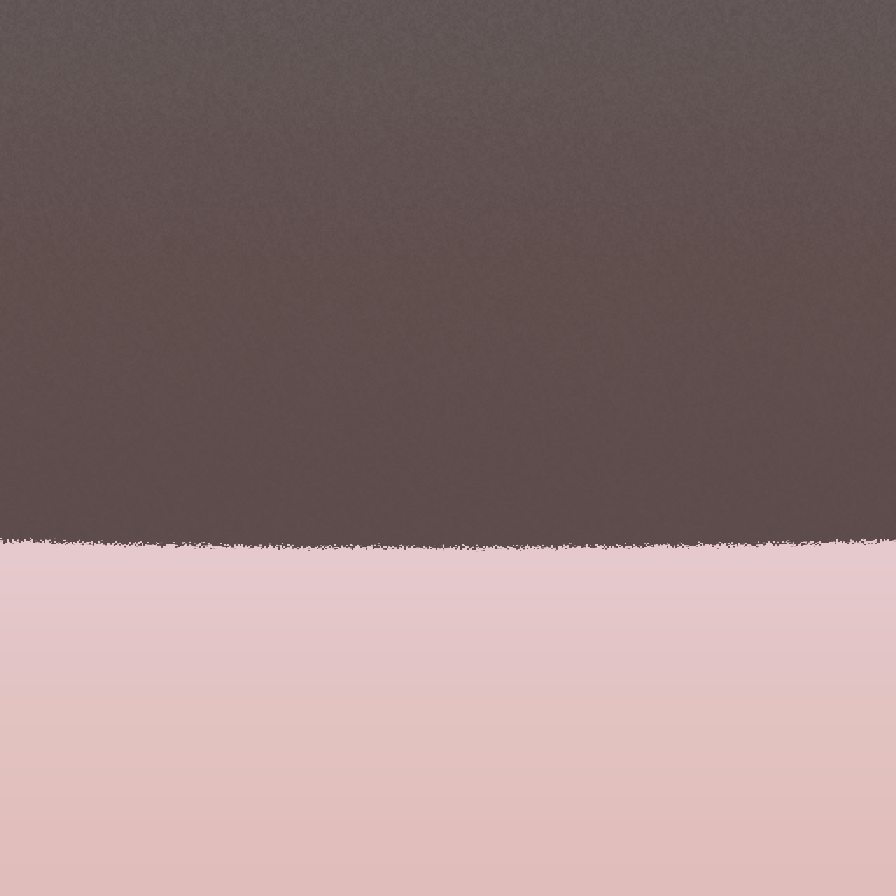
Give the GLSL for this background, as a WebGL 1 fragment shader.

```glsl
precision highp float;

uniform vec2 u_resolution;

const vec3 DARK_LOW = vec3(0.368, 0.298, 0.298);
const vec3 DARK_MID = vec3(0.380, 0.306, 0.304);
const vec3 DARK_TOP = vec3(0.384, 0.340, 0.337);
const vec3 PINK_EDGE = vec3(0.902, 0.788, 0.800);
const vec3 PINK_MID = vec3(0.886, 0.768, 0.778);
const vec3 PEACH_MID = vec3(0.886, 0.764, 0.748);
const vec3 PEACH_LOW = vec3(0.880, 0.738, 0.734);

const float EDGE_HEIGHT = 0.389;   // lowest point of the dark area
const float EDGE_BOW = 0.030;      // upward curve towards the sides
const float EDGE_SCATTER = 0.009;  // full height of the ragged band
const float EDGE_SOFTNESS = 0.0006;
const float GRAIN_CELLS = 512.0;
const float GRAIN_LOW = 0.012;
const float GRAIN_TOP = 0.045;

float hash(vec2 p) {
  return fract(sin(dot(p, vec2(12.9898, 78.233))) * 43758.5453);
}

float valueNoise(vec2 p) {
  vec2 cell = floor(p);
  vec2 f = fract(p);
  f = f * f * (3.0 - 2.0 * f);
  float low = mix(hash(cell), hash(cell + vec2(1.0, 0.0)), f.x);
  float high = mix(hash(cell + vec2(0.0, 1.0)), hash(cell + vec2(1.0)), f.x);
  return mix(low, high, f.y);
}

// Dark upper area, greyer and grainier towards the top
vec3 darkArea(vec2 uv, vec2 cell) {
  float height = clamp((uv.y - EDGE_HEIGHT) / (1.0 - EDGE_HEIGHT), 0.0, 1.0);
  vec3 color = mix(DARK_LOW, DARK_MID, smoothstep(0.0, 0.55, height));
  color = mix(color, DARK_TOP, smoothstep(0.4, 1.05, height));
  float fine = hash(cell + 17.0) - 0.5;
  float coarse = valueNoise(uv * GRAIN_CELLS * 0.45) - 0.5;
  float strength = mix(GRAIN_LOW, GRAIN_TOP, height);
  return color + strength * (0.6 * fine + 0.4 * coarse) * vec3(0.85, 1.0, 1.0);
}

// Pale lower area, turning from pink to peach
vec3 paleArea(vec2 uv) {
  vec3 pink = mix(PINK_MID, PINK_EDGE, smoothstep(0.24, 0.39, uv.y));
  vec3 peach = mix(PEACH_LOW, PEACH_MID, smoothstep(0.0, 0.22, uv.y));
  return mix(peach, pink, smoothstep(0.19, 0.265, uv.y));
}

void main() {
  vec2 uv = gl_FragCoord.xy / u_resolution;
  vec2 cell = floor(uv * GRAIN_CELLS);

  // Bowed boundary, scattered cell by cell
  float side = uv.x - 0.5;
  float scatter = (hash(cell) + hash(cell + 41.0)) * 0.5 - 0.5;
  float edge = EDGE_HEIGHT + EDGE_BOW * side * side + EDGE_SCATTER * scatter;
  float dark = smoothstep(-EDGE_SOFTNESS, EDGE_SOFTNESS, uv.y - edge);

  gl_FragColor = vec4(mix(paleArea(uv), darkArea(uv, cell), dark), 1.0);
}
```
